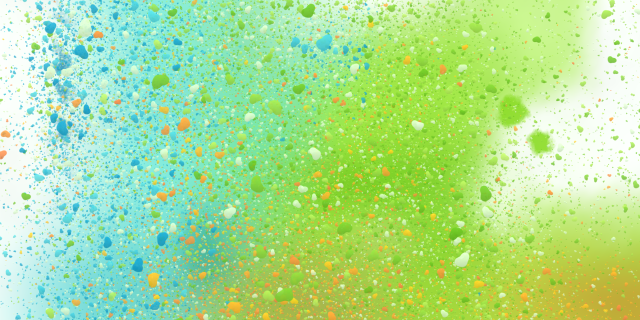
Write a Shadertoy shader that draws this background.

```glsl
// Clouds of coloured powder bursting from cyan through green to gold on white.

vec3 hash3(vec2 p) {
    vec3 q = fract(vec3(p.xyx) * vec3(0.1031, 0.1030, 0.0973));
    q += dot(q, q.yxz + 33.33);
    return fract((q.xxy + q.yzz) * q.zyx);
}

// Soft elliptical puff, 1 at its centre
float puff(vec2 p, vec2 centre, vec2 radius) {
    vec2 d = (p - centre) / radius;
    return exp(-dot(d, d));
}

// Layered, rotated sines, roughly -1 to 1
float billow(vec2 p) {
    float sum = 0.0, amp = 0.5;
    for (int i = 0; i < 5; i++) {
        sum += amp * sin(p.x + 1.7 * sin(p.y)) * cos(p.y + 0.8 * sin(p.x));
        p = mat2(1.5, 1.1, -1.1, 1.5) * p + 2.3;
        amp *= 0.6;
    }
    return sum;
}

// Smooth powder haze behind the grains
vec3 haze(vec2 p) {
    float n = billow(p * 5.0);
    vec2 q = p + 0.035 * vec2(n, billow(p * 6.0 + 9.0));
    vec3 white = vec3(0.98, 1.0, 0.98);
    float low = smoothstep(0.4, 0.0, q.y);

    vec3 col = mix(white, vec3(0.52, 0.92, 0.86), smoothstep(0.06, 0.52, q.x + 0.12 * low));
    col = mix(col, vec3(0.34, 0.79, 0.83), 0.55 * puff(q, vec2(0.38, 0.08), vec2(0.3, 0.22)));
    col = mix(col, vec3(0.46, 0.89, 0.66), smoothstep(0.5, 0.82, q.x));
    float slant = q.x - 0.4 * (q.y - 0.4);
    col = mix(col, vec3(0.62, 0.90, 0.25), smoothstep(0.72, 1.08, slant));
    col = mix(col, vec3(0.74, 0.95, 0.80), 0.6 * puff(q, vec2(0.92, 0.93), vec2(0.25, 0.2)));
    col = mix(col, vec3(0.10, 0.66, 0.64), 0.65 * puff(q, vec2(0.64, 0.2), vec2(0.09, 0.13)));

    // Deep green core and pale plumes
    col = mix(col, vec3(0.42, 0.77, 0.10), 0.7 * puff(q, vec2(1.15, 0.43), vec2(0.24, 0.11)));
    col = mix(col, vec3(0.45, 0.82, 0.10), 0.7 * puff(q, vec2(1.37, 0.24), vec2(0.16, 0.22)));
    col = mix(col, vec3(0.72, 0.86, 0.46), 0.6 * puff(q, vec2(1.2, 0.24), vec2(0.11, 0.09)));
    col = mix(col, vec3(0.81, 0.97, 0.60), 0.9 * puff(q, vec2(1.72, 0.92), vec2(0.23, 0.3)));
    col = mix(col, vec3(0.82, 0.96, 0.64), 0.85 * puff(q, vec2(1.88, 0.34), vec2(0.35, 0.13)));

    // White gaps
    col = mix(col, white, 0.95 * puff(q, vec2(1.2, 1.03), vec2(0.3, 0.12)));
    col = mix(col, white, smoothstep(0.15, 0.6, puff(q, vec2(2.04, 0.8), vec2(0.23, 0.4))));
    col = mix(col, white, 0.95 * smoothstep(0.15, 0.7, puff(q, vec2(1.8, 0.55), vec2(0.28, 0.2))));
    col = mix(col, white, 0.75 * puff(q, vec2(1.58, 0.4), vec2(0.11, 0.12)));

    // Olive and gold floor
    col = mix(col, vec3(0.66, 0.70, 0.31), 0.9 * puff(q, vec2(0.95, 0.04), vec2(0.34, 0.19)));
    col = mix(col, vec3(0.75, 0.84, 0.28), 0.75 * puff(q, vec2(1.72, 0.1), vec2(0.3, 0.14)));
    col = mix(col, vec3(0.78, 0.67, 0.22), 0.95 * puff(q, vec2(1.95, 0.03), vec2(0.32, 0.17)));
    return col * (1.0 + 0.03 * n);
}

// Colour of a grain from where it lies and three random values
vec3 grainColour(vec2 c, vec3 r) {
    float blue = smoothstep(0.8, 0.35, c.x) + 0.9 * puff(c, vec2(1.04, 0.82), vec2(0.12, 0.13));
    float warm = 0.05 + 0.3 * puff(c, vec2(0.6, 0.35), vec2(0.2, 0.35))
        + 0.5 * puff(c, vec2(0.95, 0.04), vec2(0.4, 0.22))
        + 0.6 * puff(c, vec2(1.95, 0.04), vec2(0.35, 0.18))
        + 0.15 * puff(c, vec2(1.1, 0.45), vec2(0.3, 0.25));
    vec3 green = mix(vec3(0.40, 0.75, 0.12), vec3(0.74, 0.94, 0.38), r.y);
    vec3 cyan = mix(vec3(0.05, 0.60, 0.78), vec3(0.35, 0.87, 0.88), r.y);
    vec3 gold = mix(vec3(1.0, 0.84, 0.12), vec3(0.98, 0.52, 0.27), r.y);
    vec3 col = mix(green, cyan, step(r.z, blue * 0.8));
    col = mix(col, vec3(0.86, 0.97, 0.80), step(0.76, fract(r.z * 13.0 + r.y)));
    return mix(col, gold, step(r.x, warm));
}

// One cellular layer of ragged grains
vec3 scatter(vec3 col, vec2 p, float cells, float density, float opacity) {
    vec2 home = floor(p * cells);
    float edge = 0.8 / iResolution.y;
    for (int j = -1; j <= 1; j++)
    for (int i = -1; i <= 1; i++) {
        vec2 id = home + vec2(i, j);
        vec3 a = hash3(id + cells * 3.7 + 50.0);
        vec3 b = hash3(id + cells * 5.3 + 150.0);
        vec2 c = (id + 0.1 + 0.8 * a.xy) / cells;
        float crowd = 0.2 + 0.8 * smoothstep(0.0, 0.35, c.x) * smoothstep(2.0, 1.5, c.x + 0.35 * c.y);
        crowd += 0.9 * puff(c, vec2(0.2, 0.72), vec2(0.07, 0.3));
        vec2 d = p - c;
        float angle = atan(d.y, d.x) + 6.28 * b.x;
        float ragged = 1.0 + 0.2 * sin(angle * 2.0) + 0.12 * sin(angle * 3.0 + 9.0 * b.y);
        float radius = (0.13 + 0.28 * a.z * a.z) / cells * ragged;
        float cover = smoothstep(edge, -edge, length(d) - radius) * step(b.z, density * crowd);
        vec3 grain = grainColour(c, fract(b * 7.0 + a.zxy));
        grain *= 1.0 + 0.1 * clamp(d.y / radius, -1.0, 1.0);
        col = mix(col, grain, cover * opacity);
    }
    return col;
}

void mainImage(out vec4 fragColor, in vec2 fragCoord) {
    vec2 p = fragCoord / iResolution.xy * vec2(2.0, 1.0);
    vec3 col = haze(p);

    // Dark teal streak at the left
    float streak = puff(p, vec2(0.195, 0.72), vec2(0.035, 0.25)) * smoothstep(-0.1, 0.6, billow(p * 28.0));
    col = mix(col, vec3(0.02, 0.48, 0.65), 0.75 * streak);

    // Two large soft clumps floating on white
    float wobble = 0.012 * billow(p * 40.0);
    float clump = min(length(p - vec2(1.60, 0.65)) - 0.045, length(p - vec2(1.69, 0.555)) - 0.035);
    col = mix(col, vec3(0.54, 0.86, 0.14), 0.9 * smoothstep(0.012, -0.012, clump + wobble));

    // Fine dust first, then larger chips in front
    col = scatter(col, p, 125.0, 0.6, 0.65);
    col = scatter(col, p, 80.0, 0.55, 0.7);
    col = scatter(col, p, 50.0, 0.5, 0.75);
    col = scatter(col, p, 30.0, 0.4, 0.8);
    col = scatter(col, p, 17.0, 0.22, 0.88);
    fragColor = vec4(clamp(col, 0.0, 1.0), 1.0);
}
```
